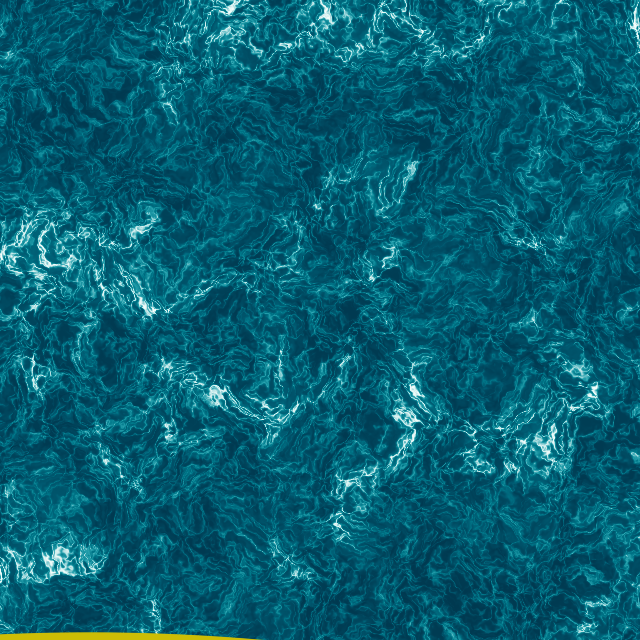
Reproduce this texture procedurally as a Shadertoy shader.

```glsl
// Teal sea surface laced with fine, jagged, broken filaments of white foam.

const vec3 DEEP  = vec3(0.00, 0.225, 0.315);
const vec3 SEA   = vec3(0.00, 0.35, 0.44);
const vec3 TEAL  = vec3(0.00, 0.47, 0.54);
const vec3 AQUA  = vec3(0.15, 0.63, 0.68);
const vec3 FOAM  = vec3(0.97, 1.00, 0.99);
const vec3 AMBER = vec3(0.80, 0.74, 0.02);

// Unit gradient for a lattice cell
vec2 gradientAt(vec2 cell) {
    vec3 h = fract(cell.xyx * vec3(0.1031, 0.1030, 0.0973));
    h += dot(h, h.yzx + 33.33);
    float angle = 6.2832 * fract((h.x + h.y) * h.z);
    return vec2(cos(angle), sin(angle));
}

// Gradient noise, roughly -0.7 to 0.7
float noise(vec2 p) {
    vec2 i = floor(p), f = fract(p);
    vec2 u = f * f * f * (f * (f * 6.0 - 15.0) + 10.0);
    vec2 e = vec2(1.0, 0.0);
    float a = dot(gradientAt(i), f);
    float b = dot(gradientAt(i + e.xy), f - e.xy);
    float c = dot(gradientAt(i + e.yx), f - e.yx);
    float d = dot(gradientAt(i + e.xx), f - e.xx);
    return mix(mix(a, b, u.x), mix(c, d, u.x), u.y);
}

vec2 rotate(vec2 p, float angle) {
    float c = cos(angle), s = sin(angle);
    return vec2(c * p.x - s * p.y, s * p.x + c * p.y);
}

// Shifts the plane by octaves that grow stronger as they get finer
vec2 churn(vec2 p, float strength, float growth) {
    vec2 shift = vec2(0.0);
    float freq = 6.0;
    for (int i = 0; i < 5; i++) {
        vec2 q = rotate(p, 0.7 + 1.3 * float(i)) * freq + 40.0;
        shift += strength / freq * vec2(noise(q), noise(q + 71.3));
        freq *= 2.25;
        strength *= growth;
    }
    return p + shift;
}

// Bright line where the noise crosses zero
float ridge(float n, float width) {
    return exp(-abs(n) / width);
}

// Short broken threads of several sizes, all of similar line width
float filaments(vec2 p, float lineWidth) {
    float sum = 0.0, freq = 17.0;
    for (int i = 0; i < 7; i++) {
        float seed = float(i) * 17.7 + 90.0;
        vec2 q = rotate(p, 0.9 * float(i) + 0.4) * freq + seed;
        float gaps = smoothstep(-0.06, 0.32, noise(q * 0.65 + 31.0));
        sum += gaps * ridge(noise(q), lineWidth * freq);
        freq *= 1.3;
    }
    return sum;
}

// Large curved bands where foam gathers
float crests(vec2 p) {
    float band = ridge(noise(rotate(p, 0.6) * 6.0 + 23.0), 0.11);
    float patches = smoothstep(-0.25, 0.4, noise(p * 4.5 + 57.0));
    return band * patches;
}

// Soft cloudy variation of the water with a fine grain
float veil(vec2 p) {
    float cloud = noise(p * 8.0 + 11.0) + 0.6 * noise(rotate(p, 1.1) * 21.0 + 5.0);
    float grain = noise(rotate(p, 0.5) * 120.0 + 3.0);
    return max(0.05 + 0.20 * cloud + 0.14 * grain, 0.0);
}

vec3 waterColor(float t) {
    vec3 color = mix(DEEP, SEA, clamp(t * 4.0, 0.0, 1.0));
    color = mix(color, TEAL, clamp(t * 4.0 - 1.0, 0.0, 1.0));
    color = mix(color, AQUA, clamp(t * 4.0 - 2.0, 0.0, 1.0));
    return mix(color, FOAM, clamp(t * 4.0 - 3.0, 0.0, 1.0));
}

// Shallow dome that rises over the lower edge
float dome(vec2 p, vec2 top, float radius) {
    float d = length(p - top + vec2(0.0, radius)) - radius;
    return 1.0 - smoothstep(-0.001, 0.001, d);
}

void mainImage(out vec4 fragColor, in vec2 fragCoord) {
    vec2 uv = fragCoord / iResolution.y;
    vec2 p = churn(uv, 0.32, 1.15);

    // Foam is dense on the crests and sparse between them
    float crest = crests(p);
    float foam = filaments(p, 0.0011) * (0.6 + 2.8 * crest);
    float light = veil(p) + foam + 0.25 * crest;

    vec3 color = waterColor(1.0 - exp(-light));
    color = mix(color, AMBER, dome(uv, vec2(0.14, 0.012), 3.1));
    fragColor = vec4(color, 1.0);
}
```
